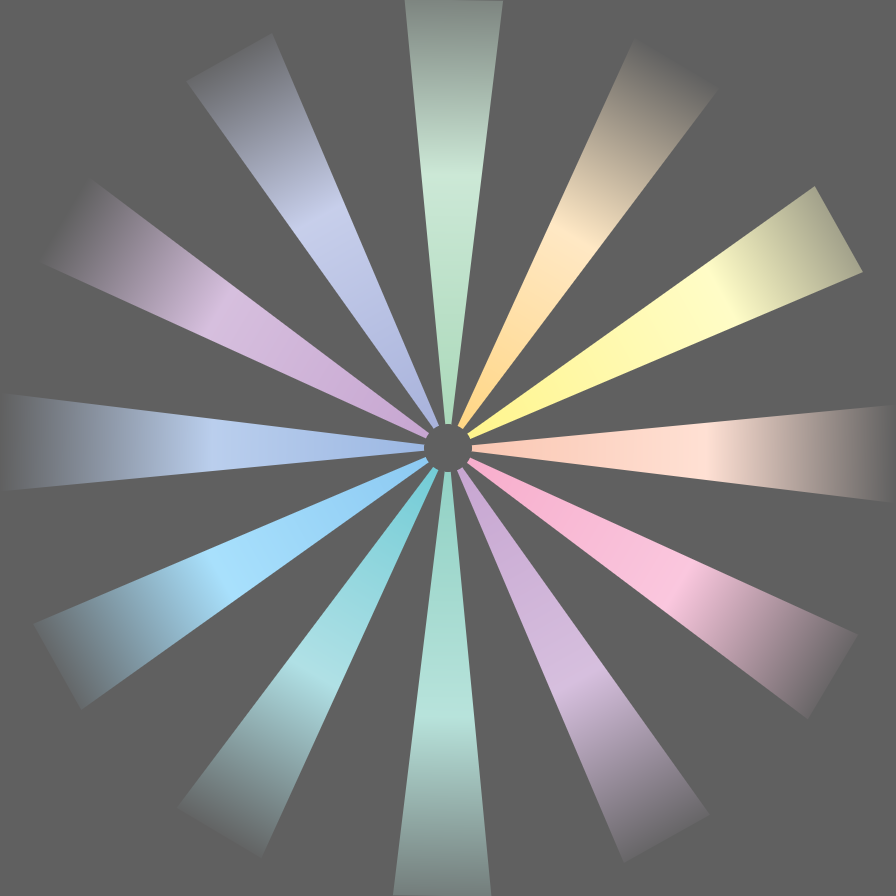
Give the GLSL for this background, as a Shadertoy shader.

```glsl
// Twelve pastel rays fan out from a small round hub on a flat grey ground.
// The plane is folded into equal sectors; each sector holds one tapered ray,
// tinted from its root to a pale waist and then fading into the ground.

const float TAU = 6.2831853;
const int RAY_COUNT = 12;
const float RAY_TILT = -0.013;     // small clockwise turn of the whole fan
const float RAY_LENGTH = 0.5;
const float RAY_TAPER = 0.109;     // half width gained per unit of length
const float ROOT_WIDTH = 0.0005;
const float HUB_RADIUS = 0.0268;
const vec3 GROUND = vec3(0.376);

// Colours run counterclockwise, starting from the right.
const vec3 ROOT_COLORS[RAY_COUNT] = vec3[RAY_COUNT](
    vec3(0.98, 0.78, 0.70), vec3(1.00, 0.96, 0.55), vec3(1.00, 0.84, 0.52),
    vec3(0.67, 0.85, 0.73), vec3(0.66, 0.70, 0.86), vec3(0.78, 0.65, 0.82),
    vec3(0.61, 0.72, 0.89), vec3(0.55, 0.79, 0.95), vec3(0.45, 0.80, 0.84),
    vec3(0.57, 0.82, 0.77), vec3(0.78, 0.65, 0.82), vec3(0.97, 0.68, 0.80));

const vec3 WAIST_COLORS[RAY_COUNT] = vec3[RAY_COUNT](
    vec3(1.00, 0.88, 0.83), vec3(1.00, 0.99, 0.78), vec3(1.00, 0.91, 0.77),
    vec3(0.80, 0.91, 0.84), vec3(0.78, 0.81, 0.92), vec3(0.84, 0.75, 0.87),
    vec3(0.73, 0.81, 0.93), vec3(0.66, 0.88, 0.99), vec3(0.69, 0.88, 0.90),
    vec3(0.72, 0.89, 0.86), vec3(0.84, 0.75, 0.87), vec3(0.98, 0.78, 0.87));

// Per ray: distance of the waist from the centre, opacity left at the tip.
const vec2 FADES[RAY_COUNT] = vec2[RAY_COUNT](
    vec2(0.288, 0.00), vec2(0.350, 0.42), vec2(0.274, 0.01),
    vec2(0.305, 0.27), vec2(0.295, 0.07), vec2(0.298, 0.00),
    vec2(0.263, 0.00), vec2(0.291, 0.06), vec2(0.293, 0.03),
    vec2(0.300, 0.22), vec2(0.297, 0.06), vec2(0.300, 0.06));

vec2 rotate(vec2 p, float angle) {
    float c = cos(angle), s = sin(angle);
    return vec2(c * p.x - s * p.y, s * p.x + c * p.y);
}

// Signed distance bound of a flat-tipped wedge along +x, cut by the hub.
float rayDistance(vec2 p) {
    float side = (abs(p.y) - ROOT_WIDTH - RAY_TAPER * p.x)
               / sqrt(1.0 + RAY_TAPER * RAY_TAPER);
    return max(max(side, p.x - RAY_LENGTH), HUB_RADIUS - length(p));
}

// Root to waist tint, then a linear fade from the waist to the tip.
vec3 rayColor(float along, vec3 root, vec3 waist, vec2 fade) {
    float tint = clamp((along - HUB_RADIUS) / (fade.x - HUB_RADIUS), 0.0, 1.0);
    float outer = clamp((along - fade.x) / (RAY_LENGTH - fade.x), 0.0, 1.0);
    return mix(GROUND, mix(root, waist, tint), mix(1.0, fade.y, outer));
}

void mainImage(out vec4 fragColor, in vec2 fragCoord) {
    float pixel = 1.0 / min(iResolution.x, iResolution.y);
    vec2 p = (fragCoord - 0.5 * iResolution.xy) * pixel;
    p = rotate(p, -RAY_TILT);

    // Fold the plane onto the nearest ray axis.
    float sector = TAU / float(RAY_COUNT);
    float turn = floor(atan(p.y, p.x + 1e-6) / sector + 0.5);
    int ray = (int(turn) + RAY_COUNT) % RAY_COUNT;
    vec2 local = rotate(p, -turn * sector);

    float coverage = clamp(0.5 - rayDistance(local) / pixel, 0.0, 1.0);
    vec3 tint = rayColor(local.x, ROOT_COLORS[ray], WAIST_COLORS[ray], FADES[ray]);
    fragColor = vec4(mix(GROUND, tint, coverage), 1.0);
}
```
